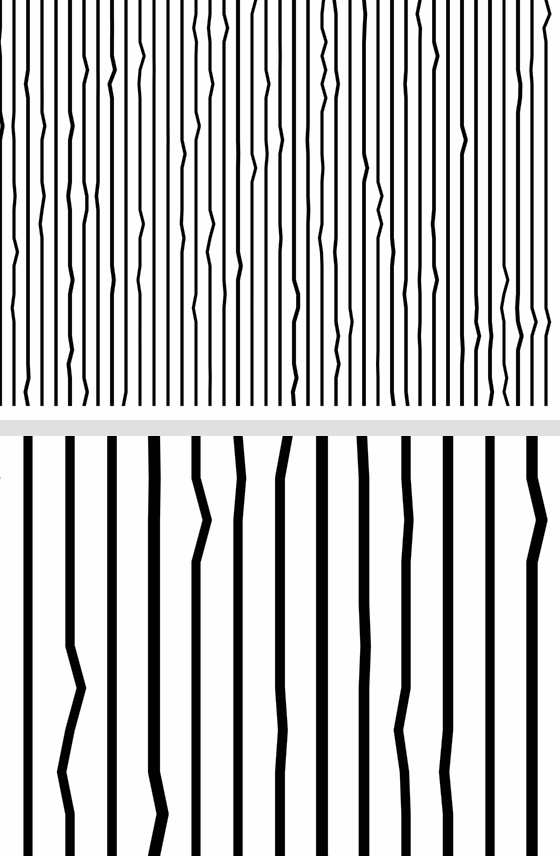
Top: the whole. Bottom: its middle third, enlarged.
Write a WebGL 1 fragment shader that draws this pattern.

```glsl
precision highp float;

uniform vec2 u_resolution;

const float COLUMNS = 40.0;
const float LAST_ROW = 29.0;      // lines stop one cell above the bottom edge
const float THIN_LINE = 0.215;    // range of line widths, in cells
const float BOLD_LINE = 0.29;
const float KINK_CHANCE = 0.095;
const float KINK_LEFT = -0.2;     // sideways range of a kink, in cells
const float KINK_RIGHT = 0.3;
const float EDGE_SOFTNESS = 1.2;  // width of the edge ramp, in pixels
const vec3 PAPER = vec3(0.995);
const vec3 INK = vec3(0.005);

vec2 hash22(vec2 p) {
  vec3 q = fract(vec3(p.xyx) * vec3(0.1031, 0.1030, 0.0973));
  q += dot(q, q.yzx + 33.33);
  return fract((q.xx + q.yz) * q.zy);
}

// Most grid points stay in place; a few are pushed sideways.
vec2 gridPoint(float column, float row) {
  vec2 random = hash22(vec2(column, row) + 17.0);
  float kinked = step(random.x, KINK_CHANCE);
  return vec2(column + kinked * mix(KINK_LEFT, KINK_RIGHT, random.y), row);
}

// Each line keeps its own weight.
float lineWidth(float column) {
  return mix(THIN_LINE, BOLD_LINE, hash22(vec2(column, 71.0)).x);
}

float segmentDistance(vec2 p, vec2 a, vec2 b) {
  vec2 pa = p - a;
  vec2 ba = b - a;
  float t = clamp(dot(pa, ba) / dot(ba, ba), 0.0, 1.0);
  return length(pa - ba * t);
}

// Distance to the polyline of one column.
float lineDistance(vec2 p, float column) {
  float row = floor(p.y);
  float nearest = 100.0;
  for (int i = -1; i <= 1; i++) {
    float start = row + float(i);
    vec2 a = gridPoint(column, start);
    vec2 b = gridPoint(column, start + 1.0);
    nearest = min(nearest, segmentDistance(p, a, b));
  }
  return nearest;
}

// Coverage of a soft edge, from the signed depth inside it.
float coverage(float depth, float softness) {
  return clamp(depth / softness + 0.5, 0.0, 1.0);
}

void main() {
  // Cell units, with rows counted down from the top edge.
  float pixel = COLUMNS / u_resolution.x;
  float softness = EDGE_SOFTNESS * pixel;
  vec2 p = vec2(gl_FragCoord.x, u_resolution.y - gl_FragCoord.y) * pixel;

  // The first line sits on the left edge; the right edge stays empty.
  float column = min(floor(p.x + 0.5), COLUMNS - 1.0);

  // Strokes with flat lower ends.
  float depth = 0.5 * lineWidth(column) - lineDistance(p, column);
  float stroke = coverage(depth, softness) * coverage(LAST_ROW - p.y, softness);

  gl_FragColor = vec4(mix(PAPER, INK, stroke), 1.0);
}
```
